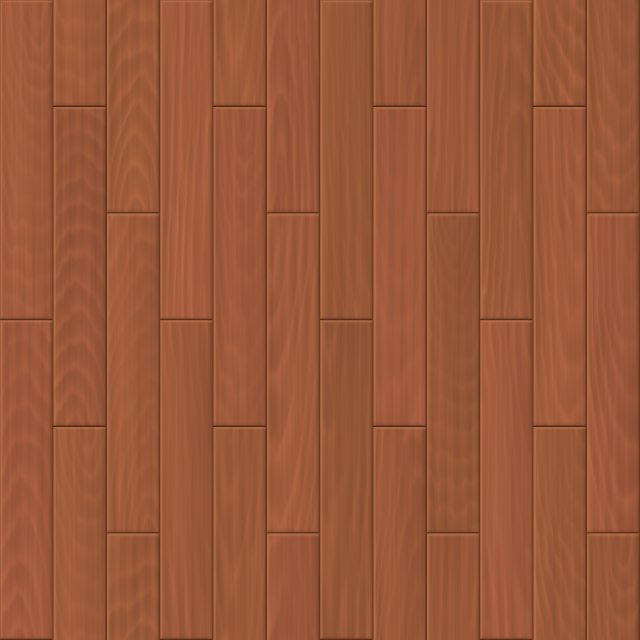
Give the GLSL for this texture, as a WebGL 2 fragment shader.

```glsl
#version 300 es
precision highp float;
// Staggered reddish-brown wooden floor planks with ring grain and bevelled edges.

#define COLUMNS 12.0       // planks across
#define ROWS 2.0           // planks down each column
#define STAGGER 3.0        // columns before the joints line up again
#define RINGS 8.5          // growth rings per plank width
#define RING_DEPTH 0.085
#define FIBRE_DEPTH 0.065
#define SHADE_DEPTH 0.09
#define SEAM 0.046         // dark edge, in plank widths
#define BEVEL 0.07         // light edge, in plank widths

uniform vec2 u_resolution;
out vec4 fragColor;

const float TAU = 6.2831853;
const vec3 BROWN = vec3(0.592, 0.344, 0.217);
const vec3 RED = vec3(0.625, 0.348, 0.237);
const vec3 SEAM_COLOR = vec3(0.32, 0.16, 0.08);
const vec3 BEVEL_COLOR = vec3(0.77, 0.49, 0.33);

float hash(vec2 cell, float salt) {
  return fract(sin(dot(cell, vec2(12.99, 78.23)) + salt * 37.72) * 4375.85);
}

// Layered sines, each layer bent, turned and doubled in frequency.
float waves(vec2 p, float seed) {
  float sum = 0.0, gain = 0.5;
  for (int i = 0; i < 4; i++) {
    p += 0.6 * sin(p.yx * 1.3 + seed + 2.1 * float(i));
    sum += gain * sin(p.x + seed) * cos(p.y - seed);
    p = mat2(1.6, 1.2, -1.2, 1.6) * p;
    gain *= 0.5;
  }
  return sum;
}

// Growth rings: a plank cut through a tilted, slightly uneven trunk.
float rings(vec2 p, vec2 cell, float plankLength, float seed) {
  float center = mix(-0.1, 1.1, hash(cell, 1.0));
  float tilt = mix(0.06, 0.32, pow(hash(cell, 2.0), 1.5));
  float along = hash(cell, 3.0) < 0.65 ? plankLength - p.y : p.y;
  float depth = 0.1 + tilt * along;
  float radius = length(vec2(p.x - center, depth));
  radius += 0.13 * waves(p * vec2(2.2, 0.5), seed);
  radius += 0.02 * waves(p * vec2(6.0, 1.5), seed + 4.0);
  float phase = radius * RINGS * TAU * mix(0.75, 1.15, hash(cell, 4.0));
  float fade = 1.0 - smoothstep(1.4, 3.0, fwidth(phase));
  float line = 0.5 + 0.5 * sin(phase + 0.5 * sin(phase));
  return (line * line - 0.375) * fade;
}

void main() {
  vec2 uv = gl_FragCoord.xy / u_resolution;

  // Plank layout, measured in plank widths
  float column = floor(uv.x * COLUMNS);
  float course = uv.y * ROWS + mod(column, STAGGER) / STAGGER;
  vec2 cell = vec2(column, mod(floor(course), ROWS));
  float plankLength = COLUMNS / ROWS;
  vec2 p = vec2(fract(uv.x * COLUMNS), fract(course) * plankLength);
  float seed = 40.0 * hash(cell, 5.0);

  // Tone of each plank
  float redness = smoothstep(0.15, 1.0, hash(cell, 6.0));
  vec3 color = mix(BROWN, RED, redness);
  float light = mix(0.97, 1.03, hash(cell, 7.0));

  // Broad shading, rings and fine fibres
  light += SHADE_DEPTH * waves(p * vec2(3.5, 0.3), seed + 1.0);
  float strength = 0.75 + 0.8 * waves(p * vec2(3.0, 0.6), seed + 2.0);
  strength *= mix(0.5, 1.1, hash(cell, 8.0));
  light += RING_DEPTH * strength * rings(p, cell, plankLength, seed);
  light += FIBRE_DEPTH * waves(p * vec2(28.0, 0.4), seed + 3.0);
  color *= light;

  // Light bevel on the left and top, dark seam on the right and bottom
  float lit = min(p.x, plankLength - p.y);
  float shaded = min(1.0 - p.x, p.y);
  float bevel = 1.0 - smoothstep(0.02, BEVEL, lit);
  float seam = 1.0 - smoothstep(0.0, SEAM, shaded);
  float gap = 1.0 - smoothstep(0.0, 0.02, lit);
  float falloff = 1.0 - smoothstep(0.0, 2.5 * SEAM, shaded);
  float joint = 1.0 - smoothstep(0.0, SEAM, p.y);
  color = mix(color, BEVEL_COLOR, 0.5 * bevel);
  color *= 1.0 - 0.1 * falloff;
  color = mix(color, SEAM_COLOR, max(seam * mix(0.65, 1.0, joint), 0.4 * gap));

  fragColor = vec4(color, 1.0);
}
```
